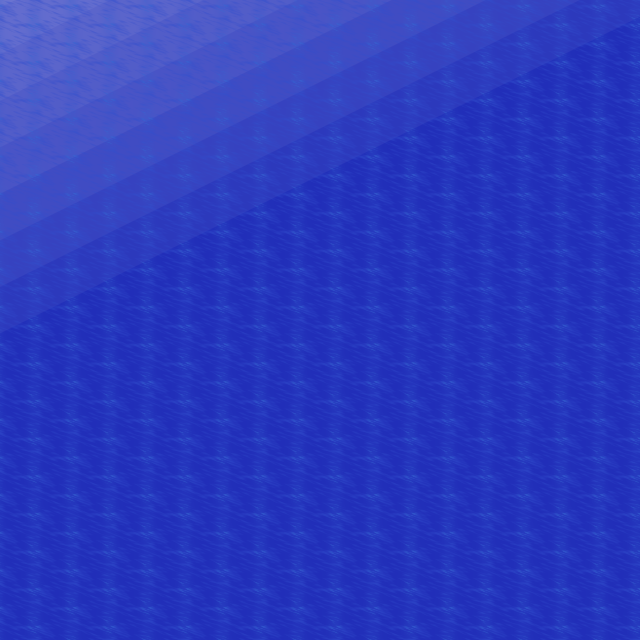
Reproduce this background procedurally as a WebGL 1 fragment shader.

```glsl
precision highp float;

uniform vec2 u_resolution;

const vec3 BASE_COLOR = vec3(0.130, 0.182, 0.725);
const vec3 STREAK_COLOR = vec3(0.190, 0.300, 0.800);
const vec3 GLINT_COLOR = vec3(0.220, 0.440, 0.830);

// Light bands stacked toward the upper left corner
const float BAND_SLOPE = 0.495;
const float BAND_START = 0.521;
const float BAND_STEP = 0.0727;
const float BAND_ALPHA = 0.049;

// Staggered ripple lattice
const float CELLS = 17.0;
const vec2 CELL_ORIGIN = vec2(0.91, 0.38);
const float STAGGER = 0.5;
const vec2 GLINT_SIZE = vec2(0.17, 0.26);
const float COLUMN_WIDTH = 0.17;
const float STREAK_ALPHA = 0.50;
const float GLINT_ALPHA = 0.55;
const float COLUMN_ALPHA = 0.16;

vec2 gradientAt(vec2 id) {
  float angle = 6.2832 * fract(sin(dot(id, vec2(127.1, 311.7))) * 4375.85);
  return vec2(cos(angle), sin(angle));
}

// Wraps a noise node so that the pattern repeats in every lattice cell
vec2 wrapNode(vec2 id, vec2 period, float skew) {
  float turns = floor(id.x / period.x);
  return vec2(id.x - period.x * turns, mod(id.y + skew * turns, period.y));
}

float cornerValue(vec2 cell, vec2 f, vec2 corner, vec2 period, float skew) {
  vec2 id = wrapNode(cell + corner, period, skew);
  return dot(gradientAt(id), f - corner);
}

// Periodic gradient noise, stretched along a downward slant
float streakNoise(vec2 lattice, vec2 period, float skew) {
  vec2 p = vec2(lattice.x * period.x, lattice.y * period.y - skew * lattice.x);
  vec2 cell = floor(p);
  vec2 f = p - cell;
  vec2 w = f * f * f * (f * (f * 6.0 - 15.0) + 10.0);
  float a = cornerValue(cell, f, vec2(0.0, 0.0), period, skew);
  float b = cornerValue(cell, f, vec2(1.0, 0.0), period, skew);
  float c = cornerValue(cell, f, vec2(0.0, 1.0), period, skew);
  float d = cornerValue(cell, f, vec2(1.0, 1.0), period, skew);
  return mix(mix(a, b, w.x), mix(c, d, w.x), w.y);
}

float bandLayers(vec2 uv) {
  float depth = (BAND_START - (1.0 - uv.y) - BAND_SLOPE * uv.x) / BAND_STEP;
  float nearest = floor(depth + 0.5);
  float soft = 0.8 / (u_resolution.y * BAND_STEP);
  return max(0.0, nearest + smoothstep(-soft, soft, depth - nearest));
}

void main() {
  vec2 uv = gl_FragCoord.xy / u_resolution;

  // Bands of translucent white
  float veil = 1.0 - pow(1.0 - BAND_ALPHA, bandLayers(uv));
  vec3 color = mix(BASE_COLOR, vec3(1.0), veil);

  // Lattice coordinates, and the offset from the nearest glint
  vec2 q = uv * CELLS - CELL_ORIGIN;
  vec2 lattice = vec2(q.x, q.y + STAGGER * q.x);
  float column = floor(q.x + 0.5);
  float row = fract(q.y + STAGGER * column + 0.5) - 0.5;
  vec2 local = vec2(q.x - column, row);

  // Slanted ripples at two scales
  float broad = streakNoise(lattice, vec2(2.0, 7.0), 1.0);
  float fine = streakNoise(lattice, vec2(5.0, 20.0), 3.0);
  float streak = smoothstep(-0.15, 0.65, broad + 0.55 * fine);
  color = mix(color, STREAK_COLOR, STREAK_ALPHA * streak);

  // Faint upright columns, visible mostly over the bands
  float stripe = exp(-pow(local.x / COLUMN_WIDTH, 2.0));
  color = mix(color, STREAK_COLOR, COLUMN_ALPHA * stripe);

  // Clusters of small bright dashes
  vec2 spread = local / GLINT_SIZE;
  float cluster = exp(-dot(spread, spread));
  float dash = 0.2 + 0.8 * smoothstep(-0.05, 0.5, fine + 0.3 * broad);
  color = mix(color, GLINT_COLOR, GLINT_ALPHA * cluster * dash);

  gl_FragColor = vec4(color, 1.0);
}
```
